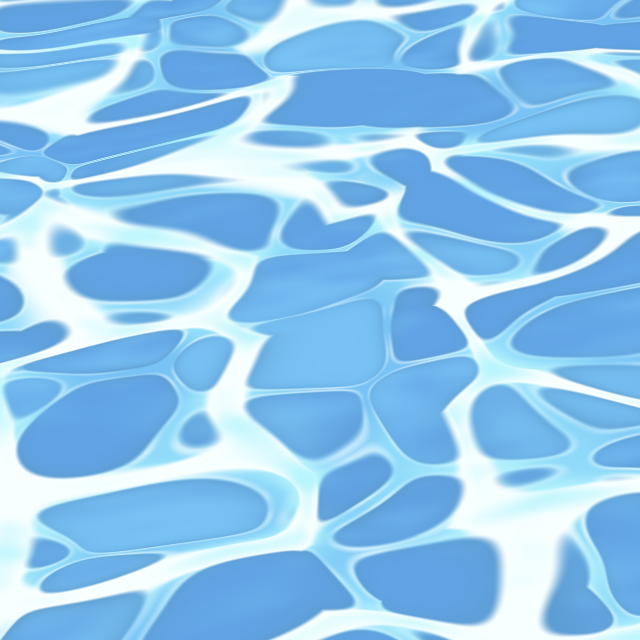
Write a three.js fragment shader that draws this texture.

```glsl
varying vec2 vUv;

#define CELL_FREQ vec2(3.2, 14.5)
#define PERSPECTIVE 0.4
#define SLANT 0.25
#define WARP 0.62
#define GROUPS 6.0
#define ROUNDNESS 13.0
#define FOAM_WIDTH 0.055
#define POOL_INSET 0.035
#define EDGE_SOFT 0.011

const vec3 WHITE = vec3(0.97, 1.00, 1.00);
const vec3 PALE = vec3(0.72, 0.96, 0.99);
const vec3 AQUA = vec3(0.57, 0.86, 0.98);
const vec3 SKY = vec3(0.47, 0.76, 0.96);
const vec3 DEEP = vec3(0.38, 0.64, 0.90);
const vec3 SHADE = vec3(0.36, 0.60, 0.79);

// Random vector in -1..1
vec2 hash2(vec2 p) {
  vec2 q = vec2(dot(p, vec2(127.1, 311.7)), dot(p, vec2(269.5, 183.3)));
  return 2.0 * fract(sin(q) * 43758.55) - 1.0;
}

float gradientNoise(vec2 p) {
  vec2 i = floor(p);
  vec2 f = p - i;
  vec2 u = f * f * f * (f * (f * 6.0 - 15.0) + 10.0);
  vec2 e = vec2(1.0, 0.0);
  float low = mix(dot(hash2(i), f), dot(hash2(i + e), f - e), u.x);
  float high = mix(dot(hash2(i + e.yx), f - e.yx), dot(hash2(i + 1.0), f - 1.0), u.x);
  return mix(low, high, u.y);
}

float cellGroup(vec2 id) {
  return floor((0.5 + 0.5 * hash2(id + 17.3).y) * GROUPS);
}

vec2 toSeed(vec2 p, vec2 id) {
  return id + 0.5 + 0.38 * hash2(id) - p;
}

// Rounded cells, neighbours of one group flow together: x = depth inside, y = tint
vec2 roundedCells(vec2 p) {
  vec2 base = floor(p);
  float nearest = 9.0;
  float group = 0.0;
  for (int j = -1; j <= 1; j++) {
    for (int i = -1; i <= 1; i++) {
      vec2 id = base + vec2(float(i), float(j));
      vec2 r = toSeed(p, id);
      float d = dot(r, r);
      if (d < nearest) {
        nearest = d;
        group = cellGroup(id);
      }
    }
  }
  float sum = 0.0001;
  for (int j = -2; j <= 2; j++) {
    for (int i = -2; i <= 2; i++) {
      vec2 id = base + vec2(float(i), float(j));
      vec2 r = toSeed(p, id);
      float other = step(0.5, abs(cellGroup(id) - group));
      sum += other * exp(-ROUNDNESS * 0.5 * (dot(r, r) - nearest));
    }
  }
  return vec2(-log(sum) / ROUNDNESS, group / (GROUPS - 1.0));
}

float smoothMin(float a, float b) {
  return -log(exp(-18.0 * a) + exp(-18.0 * b)) / 18.0;
}

void main() {
  // Water plane receding upwards, slanted and bent by noise
  float depth = 1.0 / (1.0 - PERSPECTIVE * vUv.y);
  vec2 p = CELL_FREQ * vec2(vUv.x - 0.5, 1.0) * depth;
  p.y -= SLANT * p.x;
  vec2 bend = vec2(gradientNoise(p * 0.75 + 3.7), gradientNoise(p * 0.75 + 41.2));
  p += WARP * bend;
  float aa = EDGE_SOFT * depth * depth;

  float broad = gradientNoise(p * 0.6 + 11.0);
  float wash = gradientNoise(p * 1.3 + 23.0);
  float brush = gradientNoise(p * vec2(2.0, 3.4) + 5.0);

  // Large shallow cells leave the foam net, smaller pools lie within them
  vec2 shallowCell = roundedCells(p * 0.75 + 8.3);
  vec2 poolCell = roundedCells(p + 31.6);
  float shallow = shallowCell.x - FOAM_WIDTH - 0.07 * broad;
  float pool = smoothMin(poolCell.x - POOL_INSET - 0.06 * wash, shallow + 0.015);

  // Foam, whiter along the cell edges
  float white = 0.62 + 1.1 * wash + 0.5 * brush + 0.3 * exp(-30.0 * abs(shallow));
  vec3 color = mix(PALE, WHITE, smoothstep(0.15, 0.85, white));

  // Shallow water, with edges from crisp to melting
  float melt = aa + 0.14 * smoothstep(-0.05, 0.3, wash);
  vec3 shallowColor = mix(PALE, AQUA, smoothstep(-0.1, 0.12, shallow + 0.15 * brush));
  shallowColor = mix(shallowColor, SKY, smoothstep(0.05, 0.4, shallow + 0.35 * broad));
  color = mix(color, shallowColor, smoothstep(-aa, melt, shallow));

  // Thin light rim around the pools
  float rim = smoothstep(-0.045, -0.012, pool) * (1.0 - smoothstep(-0.012, aa, pool));
  color = mix(color, WHITE, rim * clamp(0.3 + 0.8 * brush, 0.0, 0.6));

  // Pools, tinted per group and shaded towards the edge
  float tint = 0.5 + 0.7 * (poolCell.y - 0.5) - 0.6 * broad + 0.4 * brush;
  vec3 poolColor = mix(SKY, DEEP, smoothstep(0.1, 0.85, tint));
  float edgeShade = exp(-20.0 * max(pool, 0.0)) * clamp(0.55 + wash, 0.15, 0.9);
  poolColor = mix(poolColor, SHADE, edgeShade);
  color = mix(color, poolColor, smoothstep(-aa, aa, pool));

  gl_FragColor = vec4(color, 1.0);
}
```
